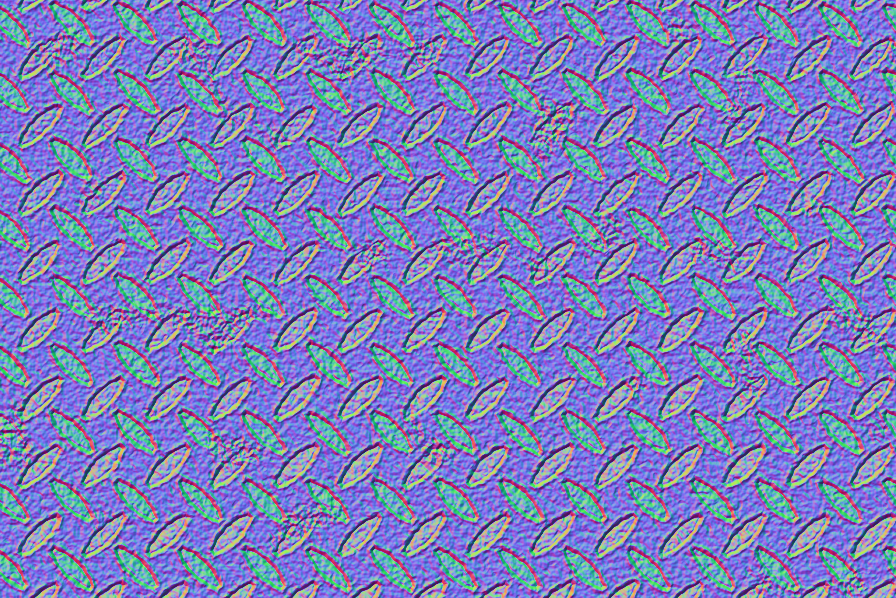
This texture map is drawn by a Shadertoy shader. Its source:

```glsl
// Normal map of a worn steel tread plate: two interleaved grids of raised lens studs.
// A height field of rimmed studs, grooves and gradient noise is differentiated into a
// slope, tilted on each stud, then encoded as colour with the green channel pointing down.

const vec2 PITCH = vec2(1.5 / 14.0, 0.114);   // 14 studs across, nearly 9 rows
const vec2 FALLING_ORIGIN = vec2(0.120, 0.961);
const vec2 RISING_ORIGIN = FALLING_ORIGIN - 0.5 * PITCH;
const vec2 PLATE_LEAN = vec2(-0.04, -0.10);

vec2 hash2(vec2 cell) {
    uvec2 k = uvec2(ivec2(cell));
    uint n = k.x * 1597334677u ^ k.y * 3812015801u;
    n = (n ^ (n >> 15)) * 2246822519u;
    n ^= n >> 13;
    uint m = n * 3266489917u;
    m ^= m >> 16;
    return vec2(n & 65535u, m & 65535u) / 65535.0;
}

float cornerRamp(vec2 cell, vec2 offset) {
    float angle = 6.28318 * hash2(cell).x;
    return dot(vec2(cos(angle), sin(angle)), offset);
}

float gradientNoise(vec2 p) {
    vec2 i = floor(p), f = p - i;
    vec2 u = f * f * f * (f * (f * 6.0 - 15.0) + 10.0);
    vec2 e = vec2(1.0, 0.0);
    float low = mix(cornerRamp(i, f), cornerRamp(i + e, f - e), u.x);
    float high = mix(cornerRamp(i + e.yx, f - e.yx), cornerRamp(i + 1.0, f - 1.0), u.x);
    return mix(low, high, u.y);
}

// Bell curve around a centre line.
float ridge(float d, float centre, float width) {
    float t = (d - centre) / width;
    return exp(-t * t);
}

// Distance to a lens with clipped tips; lean is +1 for rising, -1 for falling.
float lensDistance(vec2 p, float lean, float halfLength, float halfWidth) {
    vec2 axis = vec2(1.0, lean) * 0.70711;
    float along = dot(p, axis);
    float across = abs(dot(p, vec2(-axis.y, axis.x)));
    float radius = (halfLength * halfLength + halfWidth * halfWidth) / (2.0 * halfWidth);
    float arc = length(vec2(across + radius - halfWidth, along)) - radius;
    return max(arc, abs(along) - 0.86 * halfLength);
}

// One stud per cell, each a little shifted and resized.
float studGrid(vec2 p, vec2 origin, float lean) {
    vec2 q = (p - origin) / PITCH;
    vec2 cell = floor(q + 0.5);
    vec2 vary = hash2(cell + 40.0 * lean) - 0.5;
    vec2 local = (q - cell) * PITCH - 0.003 * vary;
    return lensDistance(local, lean, 0.053 + 0.004 * vary.x, 0.0143 + 0.002 * vary.y);
}

float wearAmount(vec2 p) {
    return smoothstep(0.26, 0.46, gradientNoise(p * 9.0 + 17.3));
}

// Ragged edge offset, stronger where the plate is worn.
float edgeChip(vec2 p, float wear) {
    return gradientNoise(p * 85.0 + 5.1) * (0.0026 + 0.004 * wear);
}

// Fine roughness plus sparse sharp specks.
float grainHeight(vec2 p) {
    float coarse = gradientNoise(p * 94.0);
    float fine = gradientNoise(p * 170.0 + 9.7);
    float speck = smoothstep(0.15, 0.5, gradientNoise(p * 78.0 + 31.0));
    return 0.0031 * coarse + 0.0016 * fine + 0.0018 * speck;
}

float plateHeight(vec2 p) {
    float wear = wearAmount(p);
    float d = min(studGrid(p, FALLING_ORIGIN, -1.0), studGrid(p, RISING_ORIGIN, 1.0));
    d += edgeChip(p, wear);
    float raised = 1.0 - smoothstep(-0.0030, 0.0016, d);
    float rim = ridge(d, -0.0032, 0.0023);
    float groove = ridge(d, 0.0036, 0.0026);
    float relief = 0.0050 * raised + 0.0021 * rim - 0.0025 * groove;
    float roughness = 1.0 + 0.45 * raised + 0.5 * groove + 1.3 * wear;
    return relief * (1.0 - 0.5 * wear) + grainHeight(p) * roughness;
}

// Encoded slope: red leans right, green leans down.
vec2 plateSlope(vec2 p, float stepSize) {
    vec2 e = vec2(stepSize, 0.0);
    float dx = plateHeight(p + e) - plateHeight(p - e);
    float dy = plateHeight(p + e.yx) - plateHeight(p - e.yx);
    return vec2(-dx, dy) / (2.0 * stepSize);
}

// Coverage of a stud's top face, inside its sloping rim.
float topFace(float d) {
    return 1.0 - smoothstep(-0.0042, -0.0018, d);
}

vec3 encodeNormal(vec2 slope) {
    vec2 n = slope * inversesqrt(1.0 + dot(slope, slope));
    return vec3(0.5 + 0.5 * n, 0.95 - 0.70 * dot(n, n));
}

void mainImage(out vec4 fragColor, in vec2 fragCoord) {
    vec2 p = fragCoord / iResolution.y;
    vec2 slope = PLATE_LEAN + plateSlope(p, max(0.0010, 0.35 / iResolution.y));

    // Falling studs tilt to green; rising ones turn yellow towards the bottom.
    float wear = wearAmount(p);
    float chip = edgeChip(p, wear);
    float falling = topFace(studGrid(p, FALLING_ORIGIN, -1.0) + chip);
    float rising = topFace(studGrid(p, RISING_ORIGIN, 1.0) + chip);
    float uneven = 1.0 + 0.5 * gradientNoise(p * 40.0 + 8.0);
    vec2 fallingTilt = vec2(-0.25, 0.60);
    vec2 risingTilt = mix(vec2(0.38, 0.48), vec2(0.06, 0.15), p.y);
    slope += (falling * fallingTilt + rising * risingTilt) * uneven * (1.0 - 0.5 * wear);

    fragColor = vec4(encodeNormal(slope), 1.0);
}
```
